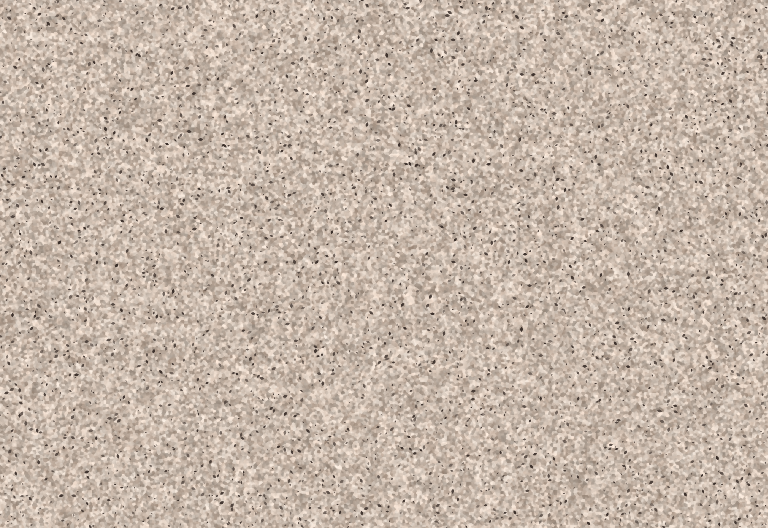
Reproduce this texture procedurally as a WebGL 1 fragment shader.

```glsl
precision highp float;

// Fine-grained beige granite: two sizes of soft cellular grains set the tone,
// gradient noise roughens it, and sparse tiny angular dark flecks lie on top.
// All sizes are fractions of the canvas height.

uniform vec2 u_resolution;

float hash(vec2 p) {
  vec3 q = fract(p.xyx * vec3(0.1031, 0.1030, 0.0973));
  q += dot(q, q.yzx + 33.33);
  return fract((q.x + q.y) * q.z);
}

vec2 hash2(vec2 p) {
  return vec2(hash(p + 17.3), hash(p + 71.9));
}

float gradientCorner(vec2 cell, vec2 offset) {
  float angle = 6.2832 * hash(cell);
  return dot(vec2(cos(angle), sin(angle)), offset);
}

// Gradient noise, roughly -0.7 to 0.7
float gradientNoise(vec2 p) {
  vec2 i = floor(p), f = fract(p);
  vec2 u = f * f * f * (f * (f * 6.0 - 15.0) + 10.0);
  vec2 e = vec2(1.0, 0.0);
  float low = mix(gradientCorner(i, f), gradientCorner(i + e, f - e), u.x);
  float high = mix(gradientCorner(i + e.yx, f - e.yx),
                   gradientCorner(i + 1.0, f - 1.0), u.x);
  return mix(low, high, u.y);
}

// Soft Voronoi: x is the grain's tone, y its warmth, both -0.5 to 0.5
vec2 grains(vec2 p, float sharpness) {
  vec2 cell = floor(p), f = fract(p);
  vec3 sum = vec3(0.0);
  for (int y = -1; y <= 1; y++) {
    for (int x = -1; x <= 1; x++) {
      vec2 o = vec2(float(x), float(y));
      vec2 d = o + hash2(cell + o) - f;
      float weight = exp(-sharpness * dot(d, d));
      sum += weight * vec3(hash(cell + o + 5.7), hash(cell + o + 43.1), 1.0);
    }
  }
  return sum.xy / max(sum.z, 1e-6) - 0.5;
}

// Coverage of scattered, turned and stretched dark flecks;
// pixel is one pixel in cell units
float flecks(vec2 p, float pixel) {
  vec2 cell = floor(p), f = fract(p);
  float cover = 0.0;
  for (int y = -1; y <= 1; y++) {
    for (int x = -1; x <= 1; x++) {
      vec2 o = vec2(float(x), float(y));
      vec2 id = cell + o;
      vec2 d = o + hash2(id) - f;
      float angle = 6.2832 * hash(id + 9.4);
      float c = cos(angle), s = sin(angle);
      d = abs(mat2(c, s, -s, c) * d) * vec2(0.75, 1.25);
      float dist = mix(length(d), d.x + d.y, 0.4);
      float size = hash(id + 27.6);
      float radius = mix(0.12, 0.36, size * size);
      float present = step(hash(id + 58.2), 0.2);
      float body = 1.0 - smoothstep(radius - 0.5 * pixel, radius + 0.6 * pixel, dist);
      cover = max(cover, present * body * mix(0.5, 1.0, hash(id + 83.5)));
    }
  }
  return cover;
}

void main() {
  vec2 p = gl_FragCoord.xy / u_resolution.y;

  // Grain tones, their roughness and very faint clouds
  vec2 fine = grains(p * 195.0, 8.0);
  vec2 coarse = grains(p * 98.0 + 31.0, 9.0);
  float tone = 0.29 * fine.x + 0.12 * coarse.x;
  tone += 0.05 * gradientNoise(p * 150.0 + 3.0);
  tone += 0.012 * gradientNoise(p * 6.0);

  // Beige stone with slightly pink and grey grains
  vec3 color = vec3(0.79, 0.728, 0.675) + tone;
  color += vec3(0.012, -0.006, -0.016) * (fine.y + coarse.y);

  // Dark mineral flecks
  vec3 darkMineral = vec3(0.23, 0.185, 0.165);
  color = mix(color, darkMineral, flecks(p * 105.0 + 12.0, 105.0 / u_resolution.y));

  gl_FragColor = vec4(clamp(color, 0.0, 1.0), 1.0);
}
```
